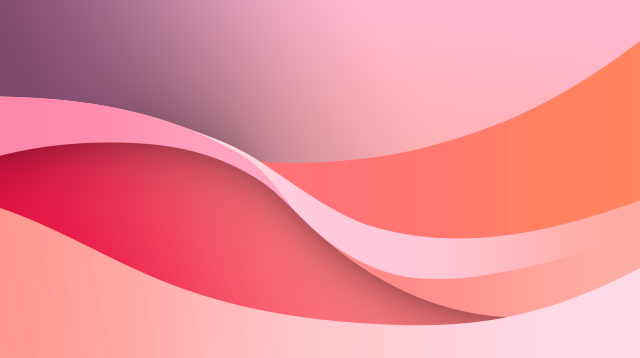
This background is drawn by a Shadertoy shader. Its source:

```glsl
#define BACK_SHADE 0.14
#define BACK_SHADE_WIDTH 0.09
#define FOLD_SHADE 0.30
#define FOLD_SHADE_WIDTH 0.075
#define STREAK_AMOUNT 0.006

// Smooth curve through knots (x, height, slope), straight beyond its ends
float curve(float x, vec3 knots[5]) {
    float inside = clamp(x, knots[0].x, knots[4].x);
    vec3 a = knots[0], b = knots[1];
    for (int i = 1; i < 4; i++) {
        if (inside > knots[i].x) { a = knots[i]; b = knots[i + 1]; }
    }
    float span = b.x - a.x;
    float t = (inside - a.x) / span;
    float r = 1.0 - t;
    float y = r * r * ((1.0 + 2.0 * t) * a.y + t * span * a.z)
            + t * t * ((3.0 - 2.0 * t) * b.y - r * span * b.z);
    float endSlope = x < knots[0].x ? knots[0].z : knots[4].z;
    return y + endSlope * (x - inside);
}

// Antialiased coverage of the area where d is positive
float cover(float d) {
    float pixel = length(vec2(dFdx(d), dFdy(d)));
    return smoothstep(-0.7, 0.7, d / max(pixel, 1e-5));
}

// Faint brushed bands
float streaks(float x) {
    return (sin(x * 97.0) + sin(x * 171.0 + 1.3) + sin(x * 263.0 + 4.1)) / 3.0;
}

void mainImage(out vec4 fragColor, in vec2 fragCoord) {
    vec2 p = fragCoord / iResolution.xy;
    float x = p.x, y = p.y;

    // Ribbon edges
    float ribbonTop = curve(x, vec3[5](
        vec3(0.0, 0.730, -0.036), vec3(0.280, 0.649, -0.643), vec3(0.406, 0.549, -1.18),
        vec3(0.586, 0.365, -0.50), vec3(1.0, 0.440, 0.643)));
    float orangeTop = curve(x, vec3[5](
        vec3(0.406, 0.549, -0.18), vec3(0.573, 0.558, 0.20), vec3(0.742, 0.630, 0.607),
        vec3(0.885, 0.747, 1.036), vec3(1.0, 0.886, 1.39)));
    float redTop = curve(x, vec3[5](
        vec3(0.0, 0.565, 0.446), vec3(0.169, 0.602, 0.0), vec3(0.404, 0.498, -1.14),
        vec3(0.495, 0.351, -1.60), vec3(0.792, 0.114, -0.107)));
    float salmonTop = curve(x, vec3[5](
        vec3(0.501, 0.342, -1.43), vec3(0.625, 0.230, -0.39), vec3(0.690, 0.221, 0.0),
        vec3(0.846, 0.263, 0.40), vec3(1.0, 0.367, 0.89)));
    float groundTop = curve(x, vec3[5](
        vec3(0.0, 0.419, -0.59), vec3(0.234, 0.230, -0.77), vec3(0.560, 0.098, -0.125),
        vec3(0.792, 0.114, 0.357), vec3(1.0, 0.251, 0.93)));
    float pinkTop = curve(x, vec3[5](
        vec3(0.280, 0.649, -0.68), vec3(0.341, 0.602, -0.93), vec3(0.391, 0.551, -1.29),
        vec3(0.423, 0.495, -1.96), vec3(0.452, 0.430, -2.30)));
    salmonTop = min(salmonTop, ribbonTop);
    pinkTop = min(pinkTop, ribbonTop);

    // Plum to rose backdrop with a soft shade above the ribbon
    float sweep = smoothstep(-0.1, 0.6, x - 0.3 * (1.0 - y));
    vec3 rose = mix(vec3(1.0, 0.70, 0.70), vec3(1.0, 0.72, 0.82),
                    smoothstep(0.5, 1.1, y + 0.2 * (x - 0.5)));
    vec3 color = mix(vec3(0.48, 0.28, 0.42), rose, sweep);
    float backGap = max(y - ribbonTop, 0.0) / BACK_SHADE_WIDTH;
    color *= 1.0 - BACK_SHADE * exp(-backGap) * smoothstep(0.08, 0.28, x)
                 * (1.0 - smoothstep(0.34, 0.46, x));

    // Orange wing
    float grain = STREAK_AMOUNT * streaks(x);
    vec3 orange = mix(vec3(1.0, 0.45, 0.46), vec3(1.0, 0.52, 0.37), smoothstep(0.5, 1.0, x));
    color = mix(color, orange + grain, cover(orangeTop - y));

    // Pale ribbon, salmon underside and pink ribbon
    vec3 pale = mix(vec3(1.0, 0.87, 0.90), vec3(1.0, 0.79, 0.86), smoothstep(0.3, 0.5, x));
    pale = mix(pale, vec3(1.0, 0.67, 0.64), smoothstep(0.6, 1.0, x));
    color = mix(color, pale, cover(ribbonTop - y));
    vec3 salmon = mix(vec3(1.0, 0.54, 0.54), vec3(1.0, 0.68, 0.64), smoothstep(0.58, 0.98, x));
    color = mix(color, salmon, cover(salmonTop - y));
    vec3 pink = mix(vec3(1.0, 0.53, 0.67), vec3(1.0, 0.65, 0.76), smoothstep(0.05, 0.42, x));
    color = mix(color, pink, cover(pinkTop - y));

    // Red fold, shaded below its upper rim
    float glow = smoothstep(0.0, 0.55, x + 0.25 * (y - 0.35));
    vec3 red = mix(vec3(0.91, 0.08, 0.27), vec3(1.0, 0.48, 0.50), glow);
    float foldGap = max(redTop - y, 0.0) / FOLD_SHADE_WIDTH;
    red *= 1.0 - FOLD_SHADE * exp(-foldGap);
    color = mix(color, red, cover(redTop - y));

    // Foreground, salmon to blush
    vec3 ground = mix(vec3(1.0, 0.59, 0.56), vec3(1.0, 0.78, 0.79), smoothstep(-0.05, 0.55, x));
    ground = mix(ground, vec3(1.0, 0.85, 0.91), smoothstep(0.4, 0.95, x));
    ground += STREAK_AMOUNT * streaks(x + 0.12 * y) * (1.0 - x);
    color = mix(color, ground, cover(groundTop - y));

    fragColor = vec4(clamp(color, 0.0, 1.0), 1.0);
}
```
